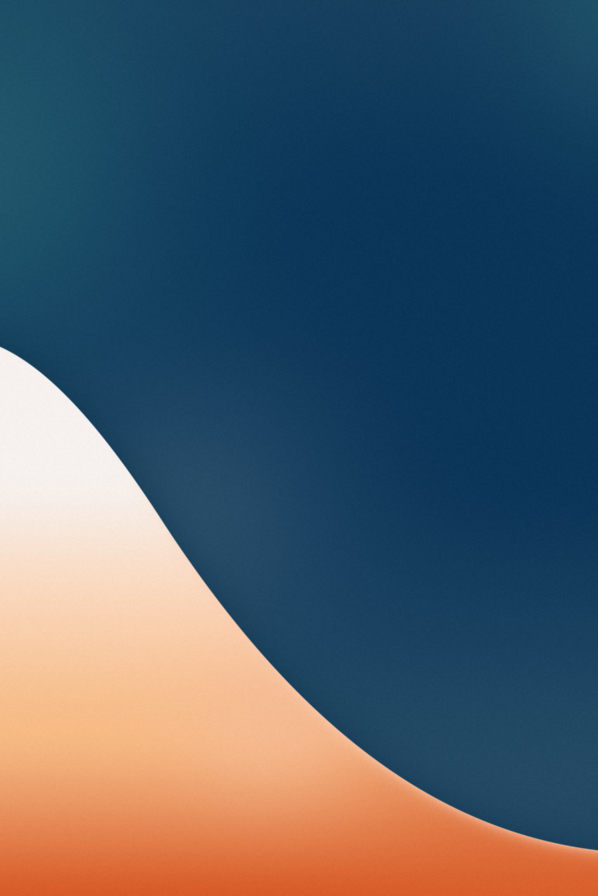
Write a WebGL 1 fragment shader that draws this background.

```glsl
precision highp float;

uniform vec2 u_resolution;

float hash(vec2 p) {
  vec3 q = fract(vec3(p.xyx) * 0.1031);
  q += dot(q, q.yzx + 33.33);
  return fract((q.x + q.y) * q.z);
}

// Cubic through two end heights with given end slopes
float hermite(float t, float width, vec2 heights, vec2 slopes) {
  float s = t * t * (3.0 - 2.0 * t);
  float bend = t * (1.0 - t) * (slopes.x * (1.0 - t) - slopes.y * t);
  return mix(heights.x, heights.y, s) + width * bend;
}

float duneHeight(float x) {
  return x < 0.27
    ? hermite(x / 0.27, 0.27, vec2(0.613, 0.42), vec2(-0.3, -1.03))
    : hermite((x - 0.27) / 0.73, 0.73, vec2(0.42, 0.051), vec2(-1.03, -0.08));
}

// Soft elliptical falloff
float glow(vec2 p, vec2 center, vec2 radius) {
  vec2 q = (p - center) / radius;
  return exp(-dot(q, q));
}

vec3 skyColor(vec2 uv, float d) {
  vec3 navy = vec3(0.04, 0.205, 0.345);
  vec3 teal = vec3(0.125, 0.335, 0.42);
  vec3 slate = vec3(0.18, 0.32, 0.425);
  vec3 color = mix(navy, vec3(0.09, 0.25, 0.37), smoothstep(0.75, 1.05, uv.y));
  color = mix(color, vec3(0.14, 0.29, 0.395), smoothstep(0.5, 0.12, uv.y));
  color = mix(color, teal, glow(uv, vec2(-0.05, 0.83), vec2(0.34, 0.27)));
  color = mix(color, teal, 0.85 * glow(uv, vec2(1.06, 1.03), vec2(0.2, 0.17)));
  color = mix(color, slate, 0.85 * glow(uv, vec2(0.3, 0.42), vec2(0.27, 0.17)));
  // Shade resting on the dune edge
  return mix(color, vec3(0.06, 0.21, 0.31), 0.5 * exp(-max(d, 0.0) / 0.018));
}

vec3 sandColor(vec2 uv, float d) {
  vec3 color = mix(vec3(0.84, 0.34, 0.14), vec3(0.905, 0.56, 0.36), smoothstep(-0.02, 0.11, uv.y));
  color = mix(color, vec3(0.965, 0.73, 0.52), smoothstep(0.07, 0.19, uv.y));
  color = mix(color, vec3(0.98, 0.84, 0.73), smoothstep(0.17, 0.36, uv.y));
  color = mix(color, vec3(0.965, 0.945, 0.935), smoothstep(0.31, 0.48, uv.y));
  // Deep orange to the right, rosy bloom along the slope
  color = mix(color, vec3(0.85, 0.39, 0.19), 0.6 * smoothstep(0.4, 0.95, uv.x));
  color = mix(color, vec3(0.96, 0.73, 0.6), 0.6 * glow(uv, vec2(0.46, 0.2), vec2(0.15, 0.08)));
  // Pale rim light
  float rim = exp(min(d, 0.0) / 0.006);
  return mix(color, vec3(0.98, 0.8, 0.7), 0.7 * rim * smoothstep(0.15, 0.5, uv.x));
}

void main() {
  vec2 uv = gl_FragCoord.xy / u_resolution;
  float aspect = u_resolution.x / u_resolution.y;

  // Signed distance to the dune, in canvas heights
  float slope = (duneHeight(uv.x + 0.002) - duneHeight(uv.x - 0.002)) / (0.004 * aspect);
  float d = (uv.y - duneHeight(uv.x)) / sqrt(1.0 + slope * slope);
  float pixel = 1.0 / u_resolution.y;

  vec3 color = mix(sandColor(uv, d), skyColor(uv, d), smoothstep(-pixel, pixel, d));

  // Fine grain
  color += (hash(floor(uv * vec2(342.0, 512.0))) - 0.5) * 0.012;
  gl_FragColor = vec4(color, 1.0);
}
```
